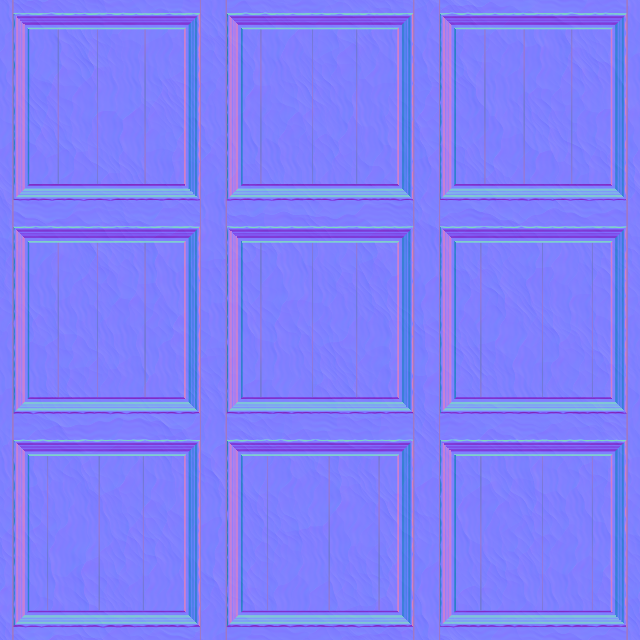
This texture map is drawn by a WebGL 2 fragment shader. Its source:

```glsl
#version 300 es
precision highp float;
// Tangent-space normal map of three by three moulded wood panels with scraped grain.

uniform vec2 u_resolution;
out vec4 fragColor;

const float TAU = 6.2831853;
const float REPEATS = 3.0;
const float OPENING = 0.4375;  // half size of the framed square, in cell units
const float MOULDING = 0.073;  // width of the moulding

vec2 hash2(vec2 p) {
  vec3 q = fract(p.xyx * vec3(0.1031, 0.1030, 0.0973));
  q += dot(q, q.yzx + 33.33);
  return fract((q.xx + q.yz) * q.zy);
}

// Squared distance to the nearest scattered point; wraps after "period" cells.
float cellular(vec2 uv, vec2 period) {
  vec2 p = uv * period, base = floor(p);
  float nearest = 4.0;
  for (int y = -1; y <= 1; y++)
    for (int x = -1; x <= 1; x++) {
      vec2 cell = base + vec2(x, y);
      vec2 away = cell + hash2(mod(cell, period)) - p;
      nearest = min(nearest, dot(away, away));
    }
  return nearest;
}

// Wood relief: scraped hollows, small nicks and fine fibres along the grain.
float woodHeight(vec2 uv, bool horizontal) {
  if (horizontal) uv = uv.yx;
  vec2 warped = uv + 0.006 * sin(TAU * (uv.yx * vec2(7.0, 9.0) + uv * vec2(4.0, 3.0)))
                   + 0.002 * sin(TAU * uv.yx * vec2(31.0, 23.0));
  float patches = 0.5 + 0.5 * sin(TAU * (5.0 * uv.x + 2.0 * uv.y) + 2.0 * sin(TAU * 4.0 * uv.y));
  float hollows = cellular(warped, vec2(36.0, 17.0));
  float nicks = cellular(warped + vec2(0.0, warped.x), vec2(53.0, 71.0));
  float fibres = sin(TAU * (91.0 * warped.x + uv.y)) * sin(TAU * (17.0 * uv.x + 2.0 * uv.y));
  return 0.65 * hollows + 0.22 * patches * nicks + 0.035 * (1.2 - patches) * fibres;
}

// Soft-edged strip between two positions.
float band(float x, float from, float to, float soft) {
  return smoothstep(from - soft, from + soft, x) - smoothstep(to - soft, to + soft, x);
}

// Inward tilt of the moulding at a distance from its outer edge.
float mouldingTilt(float d, float soft) {
  float tilt = 0.40 * band(d, 0.012, 0.054, soft);
  tilt += 0.16 * band(d, 0.015, 0.023, soft);
  tilt -= 0.26 * band(d, 0.024, 0.029, soft);
  tilt -= 0.22 * band(d, 0.037, 0.041, soft);
  tilt += 0.14 * band(d, 0.044, 0.053, soft);
  return tilt - 0.62 * band(d, 0.067, 0.075, soft);
}

// Board joints inside a panel, in three spacings spread over the cells.
vec3 boardJoints(vec2 cell) {
  float spacing = cell.y < 0.5 ? min(cell.x + 1.0, 2.0)
                : cell.y < 1.5 ? cell.x : mod(cell.x, 2.0);
  return spacing < 0.5 ? vec3(-0.227, -0.043, 0.180)
       : spacing < 1.5 ? vec3(-0.277, -0.035, 0.172)
                       : vec3(-0.246, 0.043, 0.277);
}

void main() {
  vec2 uv = gl_FragCoord.xy / u_resolution;
  vec2 cell = floor(uv * REPEATS);
  vec2 p = fract(uv * REPEATS) - 0.5;
  vec2 a = abs(p);
  float soft = max(0.0012, 0.5 * REPEATS / min(u_resolution.x, u_resolution.y));
  float d = OPENING - max(a.x, a.y);

  // Grain follows rails and mitred mouldings, and stands upright elsewhere
  bool horizontal = a.y > a.x && a.x < OPENING && d < MOULDING;
  float h = woodHeight(uv, horizontal);
  vec2 slope = vec2(woodHeight(uv + vec2(0.0012, 0.0), horizontal),
                    woodHeight(uv + vec2(0.0, 0.0012), horizontal)) - h;
  float onMoulding = band(d, 0.0, MOULDING, soft);
  vec2 tilt = -slope * mix(1.25, 0.7, onMoulding);

  // Moulding profile, with a chipped outer lip
  vec2 inward = a.x > a.y ? vec2(-sign(p.x), 0.0) : vec2(0.0, -sign(p.y));
  float chips = cellular(uv, vec2(75.0)) - 0.3;
  float lip = band(d + 0.007 * chips, -0.002, 0.005, soft);
  tilt += inward * (mouldingTilt(d, soft) - lip * (0.55 - 0.5 * chips));

  vec3 color = vec3(0.5 + 0.5 * tilt, 1.0 - 0.55 * dot(tilt, tilt));

  // Fine joints between panel boards
  vec3 offsets = abs(p.x - boardJoints(cell));
  float joint = min(offsets.x, min(offsets.y, offsets.z));
  float boardLine = (1.0 - smoothstep(0.0015, 0.0015 + 1.5 * soft, joint))
                  * smoothstep(MOULDING, MOULDING + 0.006, d);
  float stain = 0.5 + 0.5 * sin(TAU * (5.0 * uv.y + 2.0 * uv.x));
  color = mix(color, mix(vec3(0.42, 0.46, 0.76), vec3(0.62, 0.46, 0.78), stain), 0.65 * boardLine);

  // Continuous joints along both sides of every stile
  float stileLine = 1.0 - smoothstep(0.0015, 0.0015 + 1.5 * soft, abs(a.x - OPENING - 0.002));
  color = mix(color, vec3(0.66, 0.46, 0.70), 0.75 * stileLine);

  fragColor = vec4(clamp(color, 0.0, 1.0), 1.0);
}
```
